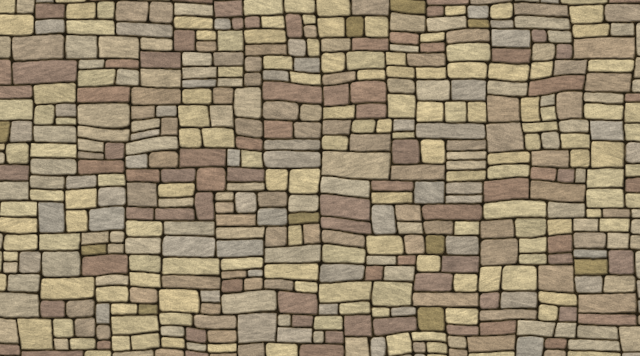
This texture is drawn by a Shadertoy shader. Its source:

```glsl
const vec2 GRID = vec2(0.142, 0.080);   // mean block size, canvas height = 1
const float JOINT = 0.0020;             // half width of a joint

const vec3 MORTAR = vec3(0.20, 0.165, 0.105);
const vec3 BUFF = vec3(0.75, 0.69, 0.54);
const vec3 SAND = vec3(0.695, 0.64, 0.535);
const vec3 TAUPE = vec3(0.635, 0.565, 0.47);
const vec3 GREY = vec3(0.65, 0.61, 0.54);
const vec3 MAUVE = vec3(0.58, 0.49, 0.42);
const vec3 OLIVE = vec3(0.57, 0.51, 0.36);

float hash(vec2 p) {
    vec3 q = fract(p.xyx * vec3(0.1031, 0.1030, 0.0973));
    q += dot(q, q.yzx + 33.33);
    return fract((q.x + q.y) * q.z);
}

float noise(vec2 p) {
    vec2 i = floor(p), f = fract(p);
    f = f * f * (3.0 - 2.0 * f);
    return mix(mix(hash(i), hash(i + vec2(1, 0)), f.x),
               mix(hash(i + vec2(0, 1)), hash(i + vec2(1, 1)), f.x), f.y);
}

float fbm(vec2 p) {
    float sum = 0.0, amp = 0.5;
    for (int i = 0; i < 4; i++) {
        sum += amp * noise(p);
        p = p * 2.03 + 17.1;
        amp *= 0.55;
    }
    return sum / 1.01;
}

vec2 wobble(vec2 p) {
    return vec2(noise(p), noise(p + 41.7)) - 0.5;
}

// Each lattice cell holds one wall, upright in even cells, level in odd ones
float wall(vec2 cell) {
    return mix(0.14, 0.86, hash(cell + 211.0));
}

bool upright(vec2 cell) {
    return mod(cell.x + cell.y, 2.0) < 0.5;
}

// Interlocking rectangles: low corner in xy, high corner in zw
vec4 blockAt(vec2 p, out vec2 id) {
    vec2 c = floor(p), f = p - c, side;
    if (upright(c)) {
        side.x = step(wall(c), f.x);
        side.y = step(wall(c + vec2(2.0 * side.x - 1.0, 0.0)), f.y);
    } else {
        side.y = step(wall(c), f.y);
        side.x = step(wall(c + vec2(0.0, 2.0 * side.y - 1.0)), f.x);
    }
    id = c + side;
    float sw = wall(id - 1.0), se = wall(id - vec2(0, 1));
    float nw = wall(id - vec2(1, 0)), ne = wall(id);
    vec4 walls = upright(id) ? vec4(sw, se, ne, nw) : vec4(nw, sw, se, ne);
    return vec4(id - 1.0, id) + walls;
}

// Cut large blocks into smaller stones
vec4 splitBlock(vec4 box, vec2 p, inout vec2 id) {
    for (int k = 0; k < 4; k++) {
        vec2 size = box.zw - box.xy;
        float limitX = mix(0.085, 0.22, hash(id + 3.7));
        float limitY = mix(0.050, 0.098, hash(id + 9.2));
        bool tall = size.y > limitY || size.y > 1.5 * size.x;
        bool wide = size.x > limitX || size.x > 5.0 * size.y;
        if (!tall && !wide) break;
        int axis = wide && (!tall || size.x > 2.2 * size.y) ? 0 : 1;
        float cut = box[axis] + size[axis] * mix(0.36, 0.64, hash(id + 15.3));
        bool high = p[axis] > cut;
        if (high) box[axis] = cut;
        else box[axis + 2] = cut;
        id += high ? vec2(37.0, 71.0) : vec2(113.0, 29.0);
    }
    return box;
}

float roundBox(vec2 p, vec2 halfSize, float radius) {
    vec2 q = abs(p) - halfSize + radius;
    return length(max(q, 0.0)) + min(max(q.x, q.y), 0.0) - radius;
}

vec3 stoneColour(vec2 id, float width) {
    float pick = hash(id + 51.0) + 0.9 * (width - 0.08);
    vec3 col = BUFF;
    col = mix(col, SAND, step(0.32, pick));
    col = mix(col, TAUPE, step(0.52, pick));
    col = mix(col, GREY, step(0.72, pick));
    col = mix(col, MAUVE, step(0.85, pick));
    col = mix(col, OLIVE, step(0.98, hash(id + 77.0)));
    vec3 tint = vec3(0.02, 0.0, -0.02) * (hash(id + 63.0) - 0.5);
    return col * mix(0.95, 1.05, hash(id + 87.0)) + tint;
}

// Bedding streaks, soft blotches and fine grit
float stoneGrain(vec2 p, vec2 id) {
    float tilt = 0.7 * (hash(id + 19.0) - 0.5);
    vec2 q = vec2(p.x + tilt * p.y, p.y - tilt * p.x) + 3.0 * hash(id);
    float streak = fbm(q * vec2(42.0, 160.0)) - 0.5;
    float blotch = fbm(q * 26.0 + 60.0) - 0.5;
    float grit = noise(q * 270.0) - 0.5;
    return 0.36 * streak + 0.16 * blotch + 0.11 * grit;
}

void mainImage(out vec4 fragColor, in vec2 fragCoord) {
    vec2 uv = fragCoord / iResolution.y;
    float pixel = 1.0 / iResolution.y;

    // Layout with gently bent courses
    vec2 p = uv + 0.020 * wobble(uv * 7.0) + 0.0025 * wobble(uv * 23.0);
    vec2 id;
    vec4 box = blockAt(p / GRID, id) * GRID.xyxy;
    box = splitBlock(box, p, id);

    // Slightly skewed, chipped outline
    vec2 halfSize = 0.5 * (box.zw - box.xy) - JOINT;
    vec2 q = p - 0.5 * (box.xy + box.zw) + 0.0016 * wobble(uv * 80.0);
    vec2 skew = vec2(0.20, 0.06) * (vec2(hash(id + 5.0), hash(id + 6.0)) - 0.5);
    float radius = min(mix(0.003, 0.011, hash(id + 8.0)), 0.5 * min(halfSize.x, halfSize.y));
    float d = max(roundBox(q, halfSize, radius),
                  roundBox(q + skew * q.yx, halfSize, radius));

    // Stone face with a worn rim, lit from the upper left
    vec3 stone = stoneColour(id, 2.0 * halfSize.x) * (1.0 + stoneGrain(uv, id));
    vec2 facing = q / halfSize;
    float rim = 1.0 - smoothstep(0.0, 0.0055, -d);
    float light = dot(facing, vec2(-0.35, 0.65));
    stone *= 1.0 - rim * (0.16 - 0.22 * light) + 0.02 * light;

    // Earthy joints, darkest along their middle
    vec3 joint = MORTAR * mix(0.45, 1.5, fbm(uv * 90.0));
    joint *= 1.25 - 0.5 * smoothstep(0.0, 0.003, d);
    float cover = 1.0 - smoothstep(-pixel, pixel, d);
    fragColor = vec4(mix(joint, stone, cover), 1.0);
}
```
